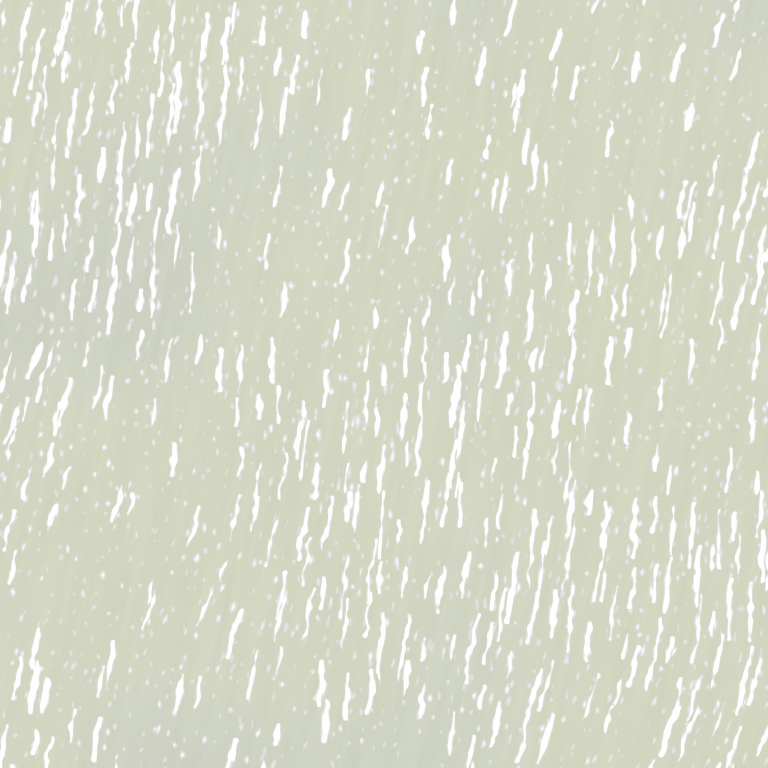
This texture is drawn by a Shadertoy shader. Its source:

```glsl
const vec3 SAGE = vec3(0.822, 0.840, 0.758);
const vec3 MOSS = vec3(0.825, 0.845, 0.735);
const vec3 STONE = vec3(0.805, 0.820, 0.765);
const vec3 LAVENDER = vec3(0.885, 0.885, 0.895);
const vec3 WHITE = vec3(0.995);

const vec2 STREAK_CELL = vec2(0.027, 0.072);
const vec2 STREAK_RADIUS = vec2(0.0024, 0.0050);
const vec2 STREAK_HALF = vec2(0.012, 0.046);
const vec2 STREAK_SHARE = vec2(0.35, 1.0);

const vec2 SPECK_CELL = vec2(0.0145, 0.020);
const vec2 SPECK_RADIUS = vec2(0.0018, 0.0040);
const vec2 SPECK_HALF = vec2(0.0005, 0.0070);
const vec2 SPECK_SHARE = vec2(0.62, 0.50);

const vec2 LEAN = vec2(0.0, 0.40);   // sideways drift per unit of height
const float ROUGHNESS = 0.0042;
const float WOBBLE = 0.006;
const float EDGE = 0.0010;
const float HALO = 0.0012;

// Integer hash giving two values from 0 to 1
vec2 hash2(vec2 cell, float seed) {
    uvec2 q = uvec2(ivec2(cell) + 4096);
    uint h = q.x * 1597334677u ^ q.y * 3812015801u ^ uint(seed) * 2798796415u;
    h = (h ^ (h >> 16)) * 2246822519u;
    h = (h ^ (h >> 13)) * 3266489917u;
    h ^= h >> 16;
    return vec2(h & 65535u, h >> 16) / 65535.0;
}

float noise(vec2 p, float seed) {
    vec2 i = floor(p);
    vec2 f = fract(p);
    f = f * f * (3.0 - 2.0 * f);
    float low = mix(hash2(i, seed).x, hash2(i + vec2(1, 0), seed).x, f.x);
    float high = mix(hash2(i + vec2(0, 1), seed).x, hash2(i + vec2(1, 1), seed).x, f.x);
    return mix(low, high, f.y);
}

// Slowly changing share of streaks
float density(vec2 p) {
    return smoothstep(0.2, 0.75, noise(p * vec2(6.0, 4.5), 1.0));
}

// Distance to scattered, tapered dashes that follow the local lean
float dashes(vec2 p, vec2 cell, vec2 radii, vec2 halves, vec2 share, float seed) {
    float nearest = 1.0;
    vec2 home = floor(p / cell);
    for (int y = -1; y <= 1; y++)
    for (int x = -1; x <= 1; x++) {
        vec2 id = home + vec2(x, y);
        vec2 center = (id + 0.1 + 0.8 * hash2(id, seed)) * cell;
        vec2 size = hash2(id, seed + 1.0);
        vec2 chance = hash2(id, seed + 2.0);
        float dense = density(center);
        if (chance.x > mix(share.x, share.y, dense)) continue;

        float lean = mix(LEAN.x, LEAN.y, noise(center * 4.0, 2.0)) + 0.1 * (chance.y - 0.5);
        vec2 axis = normalize(vec2(lean, 1.0));
        float halfLength = mix(halves.x, halves.y, size.x * mix(0.5, 1.0, dense));
        float radius = mix(radii.x, radii.y, size.y * size.y);
        vec2 d = p - center;
        float along = clamp(dot(d, axis), -halfLength, halfLength);
        float taper = 1.0 - 0.4 * abs(along) / halfLength;
        nearest = min(nearest, length(d - axis * along) - radius * taper);
    }
    return nearest;
}

float cover(float distance, float edge) {
    return 1.0 - smoothstep(-edge, edge, distance);
}

// Pale ground with faint slanted brush marks
vec3 ground(vec2 p) {
    vec2 slanted = vec2(p.x - 0.2 * p.y, p.y);
    float patches = noise(p * 5.0, 20.0);
    float brush = noise(slanted * vec2(95.0, 9.0), 21.0) - 0.5;
    float fine = noise(slanted * vec2(210.0, 25.0), 22.0) - 0.5;
    vec3 color = mix(STONE, SAGE, smoothstep(0.0, 0.45, patches));
    color = mix(color, MOSS, 0.6 * smoothstep(0.55, 1.0, patches));
    return color + 0.016 * brush + 0.010 * fine;
}

void mainImage(out vec4 fragColor, in vec2 fragCoord) {
    vec2 p = fragCoord / iResolution.y;
    float edge = max(EDGE, 0.6 / iResolution.y);

    // Ragged outlines
    float rough = ROUGHNESS * (noise(p * vec2(170.0, 110.0), 30.0) - 0.45);
    vec2 bent = p + vec2(WOBBLE * (noise(p * vec2(35.0, 55.0), 31.0) - 0.5), 0.0);

    float streak = rough + dashes(bent, STREAK_CELL, STREAK_RADIUS, STREAK_HALF, STREAK_SHARE, 40.0);
    float speck = rough + dashes(bent, SPECK_CELL, SPECK_RADIUS, SPECK_HALF, SPECK_SHARE, 50.0);

    // Ground, then lavender specks and halos, then white streaks
    vec3 color = ground(p);
    float strength = mix(0.65, 1.0, noise(p * 60.0, 32.0));
    color = mix(color, LAVENDER, cover(speck, edge) * strength);
    color = mix(color, LAVENDER, 0.6 * cover(streak - HALO, edge));
    color = mix(color, WHITE, cover(streak, edge));
    color = mix(color, WHITE, 0.8 * cover(speck + 0.0024, edge));

    fragColor = vec4(color, 1.0);
}
```
